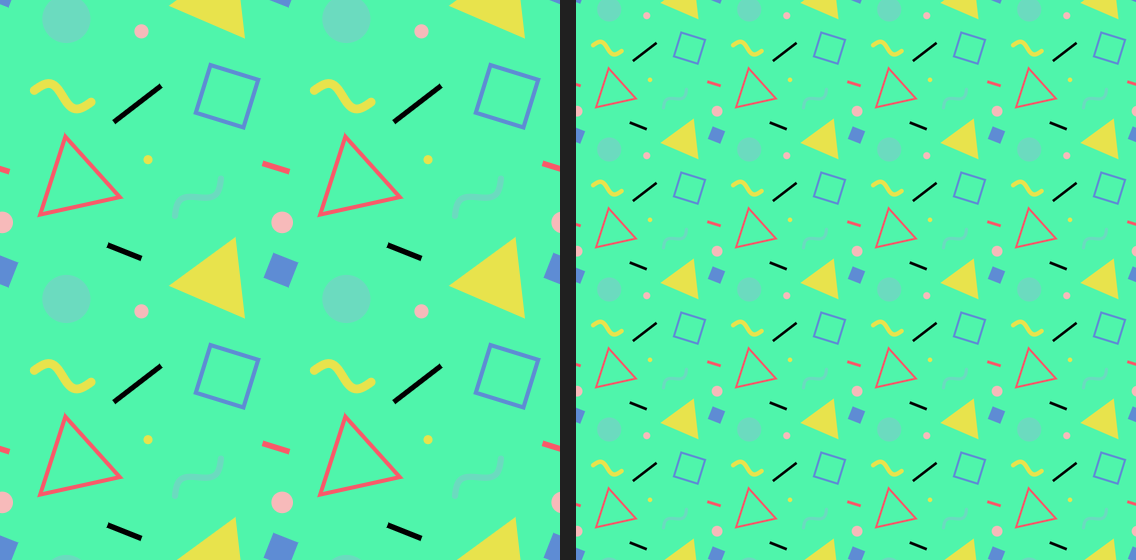
Left: one tile. Right: repeated 2 by 2.
A Shadertoy shader for this pattern:

```glsl
// Seamless retro confetti: triangles, squares, dots, dashes and squiggles on mint.

const float REPEATS = 2.0;   // tiles across and down
const float TILE = 384.0;    // design units per tile, y pointing down
const float TAU = 6.2831853;

const vec3 MINT   = vec3(0.31, 0.96, 0.67);
const vec3 TEAL   = vec3(0.42, 0.86, 0.75);
const vec3 YELLOW = vec3(0.91, 0.89, 0.30);
const vec3 BLUE   = vec3(0.37, 0.55, 0.83);
const vec3 RED    = vec3(0.98, 0.35, 0.41);
const vec3 PINK   = vec3(0.97, 0.73, 0.73);
const vec3 BLACK  = vec3(0.0);

// Offset from the nearest wrapped copy of a centre
vec2 wrapFrom(vec2 p, vec2 centre) {
    vec2 d = p - centre;
    return d - TILE * round(d / TILE);
}

// Coordinates along and across a unit axis
vec2 toFrame(vec2 q, vec2 axis) {
    return vec2(dot(q, axis), dot(q, vec2(-axis.y, axis.x)));
}

float dot2d(vec2 p, vec2 centre, float radius) {
    return length(wrapFrom(p, centre)) - radius;
}

float square(vec2 p, vec2 centre, float halfSide, float angle) {
    vec2 q = abs(toFrame(wrapFrom(p, centre), vec2(cos(angle), sin(angle))));
    return max(q.x, q.y) - halfSide;
}

// Straight stroke with flat ends
float bar(vec2 p, vec2 a, vec2 b, float width) {
    vec2 q = abs(toFrame(wrapFrom(p, 0.5 * (a + b)), normalize(b - a)));
    return max(q.x - 0.5 * length(b - a), q.y - 0.5 * width);
}

// Signed distance to the line through a and b, negative inside
float edge(vec2 q, vec2 a, vec2 b) {
    return -toFrame(q - a, normalize(b - a)).y;
}

// Triangle with sharp corners
float triangle(vec2 p, vec2 a, vec2 b, vec2 c) {
    vec2 centre = (a + b + c) / 3.0;
    vec2 q = wrapFrom(p, centre) + centre;
    return max(edge(q, a, b), max(edge(q, b, c), edge(q, c, a)));
}

// Keeps only a band just inside the boundary
float outline(float d, float width) {
    return max(d, -d - width);
}

float segment(vec2 q, vec2 a, vec2 b) {
    vec2 ab = b - a;
    return length(q - a - ab * clamp(dot(q - a, ab) / dot(ab, ab), 0.0, 1.0));
}

// One sine period from a to b with round ends
float squiggle(vec2 p, vec2 a, vec2 b, float amplitude, float width) {
    const int STEPS = 28;
    float span = length(b - a);
    vec2 q = toFrame(wrapFrom(p, 0.5 * (a + b)), (b - a) / span);
    vec2 last = vec2(-0.5 * span, 0.0);
    float d = TILE;
    for (int i = 1; i <= STEPS; i++) {
        float t = float(i) / float(STEPS);
        vec2 next = vec2((t - 0.5) * span, -amplitude * sin(TAU * t));
        d = min(d, segment(q, last, next));
        last = next;
    }
    return d - 0.5 * width;
}

// Lays a colour over the base with a one-pixel soft edge
vec3 paint(vec3 base, vec3 colour, float d, float pixel) {
    return mix(base, colour, clamp(0.5 - d / pixel, 0.0, 1.0));
}

void mainImage(out vec4 fragColor, in vec2 fragCoord) {
    vec2 uv = fragCoord / iResolution.xy;
    vec2 p = fract(vec2(uv.x, 1.0 - uv.y) * REPEATS) * TILE;
    float pixel = TILE * REPEATS / iResolution.y;
    vec3 col = MINT;

    // Dots
    col = paint(col, TEAL, dot2d(p, vec2(91, 26), 33.0), pixel);
    col = paint(col, PINK, dot2d(p, vec2(194, 43), 9.7), pixel);
    col = paint(col, PINK, dot2d(p, vec2(3, 305), 14.8), pixel);
    col = paint(col, YELLOW, dot2d(p, vec2(203, 219), 6.2), pixel);

    // Squiggles
    col = paint(col, YELLOW, squiggle(p, vec2(47, 124), vec2(125, 140), 13.5, 12.0), pixel);
    col = paint(col, TEAL, squiggle(p, vec2(240, 296), vec2(303, 245), 12.5, 8.5), pixel);

    // Triangles
    float solid = triangle(p, vec2(231.5, 392), vec2(323, 325), vec2(336, 437));
    float hollow = triangle(p, vec2(88.5, 182), vec2(169.5, 272), vec2(51, 298));
    col = paint(col, YELLOW, solid, pixel);
    col = paint(col, RED, outline(hollow, 5.5), pixel);

    // Squares
    col = paint(col, BLUE, square(p, vec2(385.3, 370.5), 18.4, 0.375), pixel);
    col = paint(col, BLUE, outline(square(p, vec2(311.3, 132), 37.0, 0.3), 5.6), pixel);

    // Dashes
    col = paint(col, BLACK, bar(p, vec2(156, 167.5), vec2(221, 117.5), 7.0), pixel);
    col = paint(col, BLACK, bar(p, vec2(147.5, 336), vec2(194, 354.5), 7.5), pixel);
    col = paint(col, RED, bar(p, vec2(360, 224), vec2(397, 235.5), 7.8), pixel);

    fragColor = vec4(col, 1.0);
}
```
